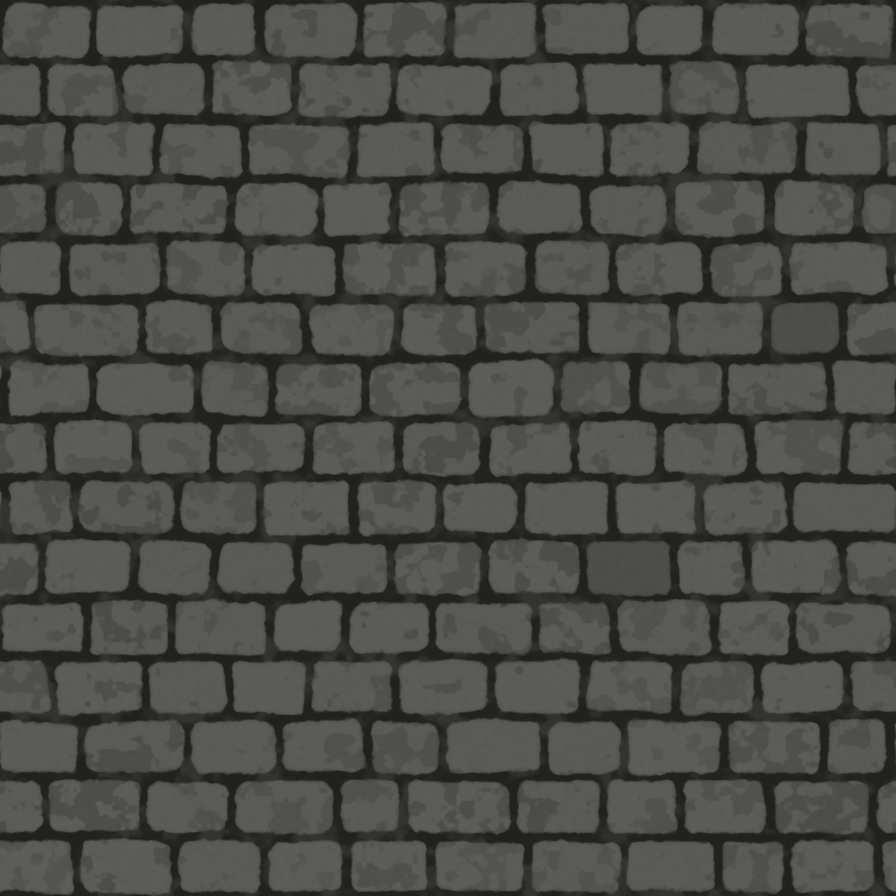
Give the GLSL for this texture, as a Shadertoy shader.

```glsl
// Worn grey stone wall: 15 staggered courses of 10 uneven rounded blocks in dark mortar.
// Each block is a rounded box between jittered joints, with noise roughening its edge
// and staining its face. All lattices wrap, so the wall tiles seamlessly.

float hash(vec2 p) {
    return fract(sin(dot(p, vec2(127.1, 311.7))) * 43758.5453);
}

// Value noise that wraps after freq lattice cells
float noise(vec2 uv, float freq) {
    vec2 p = uv * freq, cell = floor(p);
    vec2 f = smoothstep(0.0, 1.0, p - cell);
    vec2 a = mod(cell, freq), b = mod(cell + 1.0, freq);
    return mix(mix(hash(a), hash(vec2(b.x, a.y)), f.x),
               mix(hash(vec2(a.x, b.y)), hash(b), f.x), f.y);
}

float fbm(vec2 uv, float freq) {
    float sum = 0.0, gain = 0.55;
    for (int i = 0; i < 3; i++) {
        sum += gain * noise(uv, freq);
        freq *= 2.0;
        gain *= 0.5;
    }
    return sum / 0.9625;
}

// Position of the i-th upright joint in a course, in block widths
float joint(float i, float course) {
    return i + 0.26 * (hash(vec2(mod(i, 10.0), course + 40.0)) - 0.5);
}

float roundedBox(vec2 p, vec2 halfSize, float radius) {
    vec2 q = abs(p) - halfSize + radius;
    return length(max(q, 0.0)) + min(max(q.x, q.y), 0.0) - radius;
}

void mainImage(out vec4 fragColor, in vec2 fragCoord) {
    vec2 uv = fragCoord / iResolution.xy;

    // Gentle bending of the joints
    vec2 p = uv + 0.005 * (vec2(noise(uv, 23.0), noise(uv + 0.37, 23.0)) - 0.5);

    // Find the course and the block between two joints
    float row = floor(p.y * 15.0);
    float course = mod(row, 15.0);
    float stagger = 0.5 * mod(course, 2.0) + 0.3 * (hash(vec2(course, 7.3)) - 0.5);
    float x = p.x * 10.0 - stagger;
    float column = floor(x);
    if (x < joint(column, course)) column -= 1.0;
    else if (x > joint(column + 1.0, course)) column += 1.0;
    vec2 id = vec2(mod(column, 10.0), course);

    // Block extents, each side set back by its own mortar width
    vec2 low = vec2((joint(column, course) + stagger) / 10.0, row / 15.0);
    vec2 high = vec2((joint(column + 1.0, course) + stagger) / 10.0, (row + 1.0) / 15.0);
    low += 0.0036 + 0.0024 * vec2(hash(id + 11.0), hash(id + 23.0));
    high -= 0.0036 + 0.0024 * vec2(hash(id + 37.0), hash(id + 51.0));

    // Slightly skewed block with a ragged edge
    vec2 q = p - 0.5 * (low + high);
    q += q.yx * 0.06 * (vec2(hash(id + 63.0), hash(id + 71.0)) - 0.5);
    float radius = mix(0.007, 0.015, hash(id + 83.0));
    float edge = roundedBox(q, 0.5 * (high - low), radius);
    edge += 0.005 * (fbm(uv, 110.0) - 0.5);
    float soft = max(0.0017, 1.0 / iResolution.y);
    float stone = 1.0 - smoothstep(-soft, soft, edge);

    // Stone face: stains of varying extent, a few wholly dark blocks, fine grain
    float threshold = mix(0.48, 0.76, hash(id + 97.0));
    float stain = fbm(uv + 0.19, 52.0);
    float stained = smoothstep(threshold - 0.05, threshold + 0.05, stain);
    stained *= mix(0.55, 1.0, hash(id + 109.0));
    stained = max(stained, 0.95 * step(0.94, hash(id + 127.0)));
    vec3 face = mix(vec3(0.356, 0.356, 0.349), vec3(0.30, 0.305, 0.29), stained);
    face += 0.012 * (hash(id + 139.0) - 0.5) + 0.012 * (noise(uv, 190.0) - 0.5);
    face *= 1.0 - 0.07 * smoothstep(-0.005, 0.0, edge);

    // Mortar: near-black with paler dusty patches
    float dust = smoothstep(0.45, 0.75, fbm(uv + 0.61, 44.0));
    vec3 mortar = mix(vec3(0.13, 0.135, 0.12), vec3(0.20, 0.20, 0.185), dust);

    fragColor = vec4(mix(mortar, face, stone), 1.0);
}
```
